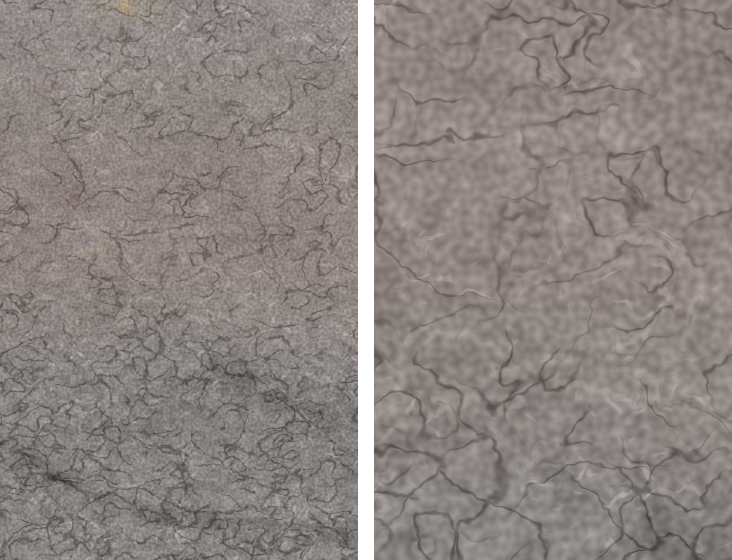
Left: the whole. Right: its middle third, enlarged.
Reproduce this texture procedurally as a Shadertoy shader.

```glsl
// Weathered grey-brown marble slab with pale flecks, dark hairline cracks and faint stains.
#define STONE_COLOR vec3(0.553, 0.530, 0.518)
#define CLOUD_AMOUNT 0.060
#define MOTTLE_AMOUNT 0.115
#define GRAIN_AMOUNT 0.120
#define FLECK_AMOUNT 0.135
#define CRACK_AMOUNT 0.150
#define VEIN_AMOUNT 0.150
#define CRACK_WIDTH 0.0011
#define OCHRE_SHIFT vec3(0.090, 0.035, -0.060)
#define RUST_SHIFT vec3(-0.050, -0.085, -0.080)

float hash(vec2 p) {
    vec3 q = fract(p.xyx * 0.1031);
    q += dot(q, q.yzx + 33.33);
    return fract((q.x + q.y) * q.z);
}

mat2 rotate(float a) {
    return mat2(cos(a), sin(a), -sin(a), cos(a));
}

float cornerSlope(vec2 cell, vec2 offset) {
    float a = 6.2832 * hash(cell + 71.0);
    return dot(vec2(cos(a), sin(a)), offset);
}

// Gradient noise, centred on zero
float noise(vec2 p) {
    vec2 i = floor(p), f = fract(p);
    vec2 u = f * f * f * (f * (f * 6.0 - 15.0) + 10.0);
    vec2 e = vec2(0.0, 1.0);
    return mix(mix(cornerSlope(i, f), cornerSlope(i + e.yx, f - e.yx), u.x),
               mix(cornerSlope(i + e, f - e), cornerSlope(i + 1.0, f - 1.0), u.x), u.y);
}

float fbm(vec2 p) {
    float sum = 0.0, amp = 0.6;
    for (int i = 0; i < 4; i++) {
        sum += amp * noise(p);
        p = rotate(0.6) * p * 2.03 + 17.3;
        amp *= 0.55;
    }
    return sum;
}

vec2 warp(vec2 p, float freq) {
    return vec2(fbm(p * freq + 3.7), fbm(p * freq + 41.2));
}

// Short bent pale streaks, one per jittered cell
float flecks(vec2 p, float freq, float px) {
    vec2 g = p * freq, cell = floor(g);
    float light = 0.0;
    for (int y = -1; y <= 1; y++)
    for (int x = -1; x <= 1; x++) {
        vec2 id = cell + vec2(x, y);
        float r = hash(id + freq), s = hash(id + freq + 19.0);
        vec2 center = id + vec2(hash(id + 5.0), hash(id + 11.0));
        vec2 d = rotate((r - 0.55) * 2.6) * (g - center);
        float len = mix(0.25, 0.75, s);
        d.y += (s - 0.5) * 1.2 * d.x * d.x;
        float taper = 1.0 - smoothstep(0.2 * len, len, abs(d.x));
        float width = mix(0.03, 0.10, r * s) * taper;
        float line = 1.0 - smoothstep(width, width + 1.3 * px * freq, abs(d.y));
        light = max(light, line * taper * smoothstep(0.25, 1.0, hash(id + 31.0)));
    }
    return light;
}

// Broken hairlines along the zero contours of stretched noise
float cracks(vec2 p, float lower, float px) {
    float dark = 0.0, freq = 5.0;
    for (int i = 0; i < 5; i++) {
        float k = float(i);
        vec2 q = rotate(0.55 * sin(k * 2.4 + 0.4)) * p * vec2(0.75, 1.2) + k * 7.31;
        float dist = abs(noise(q * freq)) / freq;
        float gate = smoothstep(0.02, 0.32, noise(p * (5.0 + 2.5 * k) + k * 13.7) + 0.16 * lower);
        float line = 1.0 - smoothstep(0.0, CRACK_WIDTH + 1.2 * px, dist);
        dark = max(dark, line * gate);
        freq *= 1.65;
    }
    return dark;
}

float vein(vec2 p, vec2 a, vec2 b, float width) {
    vec2 ap = p - a, ab = b - a;
    float t = clamp(dot(ap, ab) / dot(ab, ab), 0.0, 1.0);
    return 1.0 - smoothstep(0.0, width, length(ap - ab * t));
}

float stain(vec2 p, vec2 center, vec2 size) {
    vec2 d = (p - center) / size;
    return exp(-dot(d, d)) * clamp(0.55 + 1.8 * fbm(p * 38.0), 0.0, 1.0);
}

void mainImage(out vec4 fragColor, in vec2 fragCoord) {
    float px = 1.0 / iResolution.y;
    vec2 p = fragCoord * px;
    vec2 jag = p + 0.016 * warp(p, 28.0);
    float lower = 1.0 - smoothstep(0.25, 0.50, p.y + 0.15 * noise(p * 5.0));
    float band = smoothstep(0.33, 0.55, p.y) * (1.0 - smoothstep(0.70, 0.92, p.y));

    // Stone body: clouds, mottling and grain
    float tone = CLOUD_AMOUNT * fbm(p * vec2(4.0, 6.0));
    tone += MOTTLE_AMOUNT * (0.85 + 0.35 * lower) * fbm(jag * vec2(38.0, 50.0));
    tone += GRAIN_AMOUNT * noise(p * 185.0);
    tone += 0.012 * smoothstep(0.7, 1.0, p.y) - 0.018 * lower;

    // Pale flecks and crumbled patches
    float pale = max(flecks(jag, 34.0, px), 0.85 * flecks(jag + 3.1, 58.0, px));
    pale = max(pale, 0.7 * flecks(jag + 8.6, 90.0, px));
    float paleGate = smoothstep(-0.35, 0.35, fbm(p * 9.0 + 23.0) + 0.08 - 0.16 * band);
    float crumbs = smoothstep(0.22, 0.42, fbm(jag * vec2(30.0, 44.0) + 9.0));
    tone += FLECK_AMOUNT * (pale * paleGate + 0.45 * crumbs * paleGate);

    // Cracks, long veins and their soft shadows
    tone -= CRACK_AMOUNT * cracks(jag, lower, px);
    float w = CRACK_WIDTH + 1.5 * px;
    float longVeins = 0.7 * vein(jag, vec2(0.24, 0.47), vec2(0.66, 0.63), w);
    longVeins = max(longVeins, vein(jag, vec2(0.04, 0.595), vec2(0.26, 0.585), w));
    longVeins = max(longVeins, vein(jag, vec2(0.26, 0.588), vec2(0.36, 0.602), w));
    longVeins = max(longVeins, vein(jag, vec2(0.02, 0.20), vec2(0.16, 0.11), 1.6 * w));
    tone -= VEIN_AMOUNT * longVeins * smoothstep(-0.35, 0.15, noise(p * 22.0));
    float shade = vein(jag, vec2(0.0, 0.21), vec2(0.20, 0.09), 0.035);
    shade = max(shade, vein(jag, vec2(0.20, 0.09), vec2(0.66, 0.04), 0.030));
    shade = max(shade, 0.8 * vein(jag, vec2(0.38, 0.34), vec2(0.60, 0.25), 0.050));
    tone -= 0.065 * shade;

    // Tint and stains
    vec3 color = STONE_COLOR + tone;
    color += vec3(0.008, -0.008, -0.008) * band + vec3(-0.006, 0.002, 0.003) * lower;
    color += OCHRE_SHIFT * (stain(p, vec2(0.23, 0.99), vec2(0.045, 0.022))
           + 0.5 * stain(p, vec2(0.17, 0.55), vec2(0.025, 0.016)));
    color += RUST_SHIFT * (stain(p, vec2(0.085, 0.845), vec2(0.035, 0.025))
           + stain(p, vec2(0.13, 0.65), vec2(0.030, 0.028)));
    fragColor = vec4(clamp(color, 0.0, 1.0), 1.0);
}
```
